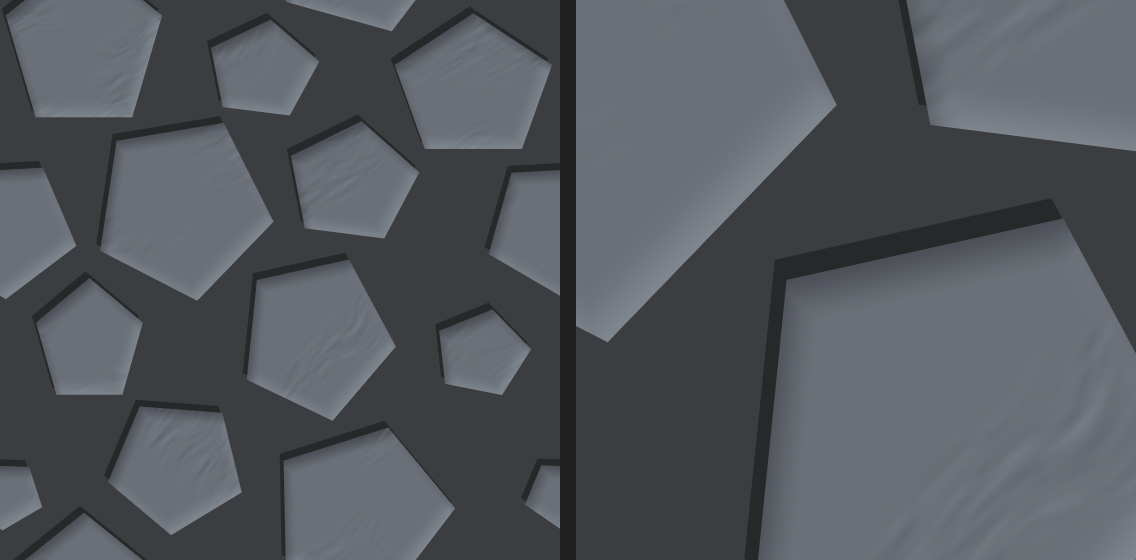
Left: the whole. Right: its middle third, enlarged.
Write a Shadertoy shader that draws this pattern.

```glsl
const int COUNT = 12;

float hash(vec2 p) {
    vec3 a = fract(p.xyx * 0.1031);
    a += dot(a, a.yzx + 33.33);
    return fract((a.x + a.y) * a.z);
}

float noise(vec2 p) {
    vec2 i = floor(p), f = fract(p);
    f = f * f * (3.0 - 2.0 * f);
    return mix(mix(hash(i), hash(i + vec2(1, 0)), f.x),
               mix(hash(i + vec2(0, 1)), hash(i + vec2(1, 1)), f.x), f.y);
}

// Shortest offset on the repeating tile
vec2 wrapOffset(vec2 v) {
    return fract(v + 0.5) - 0.5;
}

float radiusOf(int i) {
    float rank = (float((i * 5) % COUNT) + 0.5) / float(COUNT);
    return mix(0.05, 0.17, pow(rank, 0.6));
}

// Signed distance to a pentagon whose first edge faces the given angle
float pentagon(vec2 p, float radius, float angle) {
    float d = -1.0;
    for (int k = 0; k < 5; k++) {
        float a = angle + float(k) * 1.256637;
        d = max(d, dot(p, vec2(cos(a), sin(a))));
    }
    return d - radius * 0.809;
}

float cover(float d) {
    return clamp(0.5 - d * iResolution.y, 0.0, 1.0);
}

// Fine ridges that run along x
float ridges(vec2 p) {
    p.y += 0.03 * noise(p * 14.0);
    return noise(p * vec2(22, 95)) + 0.5 * noise(p * vec2(50, 170));
}

void mainImage(out vec4 fragColor, in vec2 fragCoord) {
    vec2 uv = fragCoord / iResolution.xy;

    // Staggered, jittered starting centres
    vec2 centre[COUNT];
    for (int i = 0; i < COUNT; i++) {
        int row = i / 3;
        vec2 jitter = vec2(hash(vec2(i, 3)), hash(vec2(i, 8))) - 0.5;
        centre[i] = vec2((float(i % 3) + 0.5 * float(row % 2)) / 3.0,
                         (float(row) + 0.5) / 4.0) + 0.1 * jitter;
    }

    // Push crowded neighbours apart
    for (int pass = 0; pass < 10; pass++)
        for (int i = 0; i < COUNT - 1; i++)
            for (int j = i + 1; j < COUNT; j++) {
                vec2 gap = wrapOffset(centre[j] - centre[i]);
                float dist = max(length(gap), 0.001);
                float overlap = max(radiusOf(i) + radiusOf(j) + 0.02 - dist, 0.0);
                vec2 push = gap / dist * overlap * 0.5;
                centre[i] -= push;
                centre[j] += push;
            }

    vec3 color = vec3(0.23, 0.24, 0.25);
    for (int i = 0; i < COUNT; i++) {
        vec2 p = wrapOffset(uv - centre[i]);
        float radius = radiusOf(i);
        if (length(p) > radius * 1.15 + 0.03) continue;

        // About a third of the pentagons stand on a flat base
        float turn = hash(vec2(i, 21));
        float angle = -1.570796 + (turn < 0.35 ? 0.0 : turn * 1.256637);
        float squash = (hash(vec2(i, 34)) - 0.5) * 0.14;
        vec2 stretch = vec2(1.0 + squash, 1.0 - squash);

        // Floor, and the dark wall showing at its upper left
        float floorDist = pentagon(p * stretch, radius, angle);
        float wallDist = pentagon((p - vec2(-0.007, 0.012)) * stretch, radius, angle);

        // Soft shade under the wall, soft light on the opposite rim
        vec2 lean = vec2(0.010, -0.016);
        float shade = smoothstep(-0.012, 0.022, pentagon((p - lean) * stretch, radius, angle));
        float light = smoothstep(-0.016, 0.028, pentagon((p + lean) * stretch, radius, angle));
        vec3 stone = mix(vec3(0.42, 0.44, 0.47), vec3(0.52, 0.55, 0.58), 0.9 * light);
        stone = mix(stone, vec3(0.27, 0.28, 0.31), 0.85 * shade);

        // Faint embossed scratches in patches
        float slant = 0.3 + 0.6 * hash(vec2(i, 55));
        vec2 grain = mat2(cos(slant), -sin(slant), sin(slant), cos(slant)) * p + float(i) * 3.7 + 2.0;
        float patchMask = smoothstep(0.5, 0.85, noise(grain * vec2(8, 13)));
        stone += 0.06 * patchMask * (ridges(grain) - ridges(grain + vec2(0.001, 0.004)));

        color = mix(color, vec3(0.15, 0.16, 0.16), cover(wallDist));
        color = mix(color, stone, cover(floorDist));
    }
    fragColor = vec4(color, 1.0);
}
```
